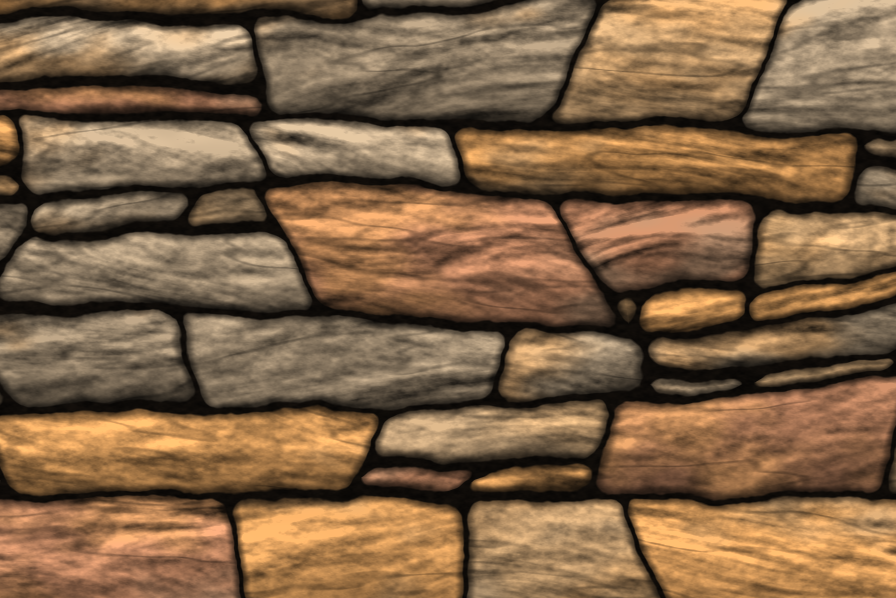
Write a Shadertoy shader that draws this texture.

```glsl
// Dry-stacked wall of rough, layered brown and grey stones with dark joints.

const float COURSES = 6.0;
const float GAP = 0.003;
const float CORNER = 0.028;
const vec3 JOINT = vec3(0.065, 0.050, 0.036);
const vec3 GREY = vec3(0.55, 0.48, 0.39);
const vec3 TAN = vec3(0.65, 0.52, 0.37);
const vec3 OCHRE = vec3(0.68, 0.49, 0.29);
const vec3 RUST = vec3(0.59, 0.41, 0.30);
const vec3 UMBER = vec3(0.46, 0.39, 0.30);

struct Stone { float depth; vec2 id; vec2 local; };

float hash(vec2 p) {
    return fract(sin(dot(p, vec2(127.1, 311.7))) * 43758.5453);
}

float noise(vec2 p) {
    vec2 i = floor(p), f = fract(p);
    f = f * f * (3.0 - 2.0 * f);
    return mix(mix(hash(i), hash(i + vec2(1, 0)), f.x),
               mix(hash(i + vec2(0, 1)), hash(i + vec2(1, 1)), f.x), f.y);
}

float fbm(vec2 p, int octaves) {
    float sum = 0.0, amp = 0.5, total = 0.0;
    for (int i = 0; i < octaves; i++) {
        sum += amp * noise(p);
        total += amp;
        p = mat2(1.96, 0.28, -0.28, 1.96) * p + 7.3;
        amp *= 0.55;
    }
    return sum / total;
}

// Height of the bed joint below course i.
float courseLine(float i, float x) {
    float jitter = 0.42 * (hash(vec2(i, 3.0)) - 0.5);
    float wave = 0.5 * (noise(vec2(x * 1.8, i * 7.0)) - 0.5);
    return (i + jitter + wave) / COURSES;
}

// Leaning upright joint j of a course.
float jointLine(float j, float row, float width, float y) {
    vec2 key = vec2(j, row * 5.0 + 1.0);
    float lean = 1.1 * (hash(key + 0.4) - 0.5);
    return (j + 0.55 * (hash(key) - 0.5)) * width + lean * y;
}

Stone findStone(vec2 p) {
    float row = -2.0;
    for (float i = -1.0; i <= COURSES + 1.0; i++) row += step(courseLine(i, p.x), p.y);
    float low = courseLine(row, p.x), high = courseLine(row + 1.0, p.x);

    float width = mix(0.36, 0.62, hash(vec2(row, 9.0)));
    float y = p.y - (row + 0.5) / COURSES;
    float base = floor(p.x / width), col = base - 2.0;
    for (float k = -1.0; k <= 2.0; k++) col += step(jointLine(base + k, row, width, y), p.x);
    float left = jointLine(col, row, width, y), right = jointLine(col + 1.0, row, width, y);
    vec2 id = vec2(col, row);

    // Some cells hold a thick stone and a thin one, which may be broken in two.
    if (hash(id + 0.3) > 0.5) {
        float share = hash(id + 0.6) > 0.5 ? 0.67 : 0.33;
        float tilt = 0.24 * (hash(id + 0.8) - 0.5);
        float u = (p.x - left) / (right - left);
        float split = mix(low, high, share + tilt * (u - 0.5));
        bool upper = p.y > split;
        if (upper) low = split; else high = split;
        id += upper ? 0.37 : 0.13;
        if (upper == (share > 0.5) && hash(id + 0.5) > 0.45) {
            float cut = mix(left, right, mix(0.35, 0.65, hash(id + 0.7))) + 0.4 * y;
            if (p.x > cut) { left = cut; id.x += 0.21; } else right = cut;
        }
    }

    // Wedge-shaped gaps come from tapering each stone.
    float u = clamp((p.x - left) / (right - left), 0.0, 1.0);
    float along = hash(id + 0.15) > 0.5 ? u : 1.0 - u;
    high -= 0.013 * hash(id + 0.25) * along;
    low += 0.010 * hash(id + 0.35) * (1.0 - along);
    vec2 inset = min(p - vec2(left, low), vec2(right, high) - p);
    float depth = CORNER - length(max(CORNER - inset, 0.0));
    float v = clamp((p.y - low) / max(high - low, 0.01), 0.0, 1.0);
    return Stone(depth - GAP, id, vec2(u, v));
}

// Broken layers, stretched along the bedding of the stone.
float relief(vec2 q) {
    q += 1.3 * vec2(noise(q * 0.6), noise(q * 0.6 + 31.0));
    float ledges = 1.0 - abs(2.0 * fbm(q * vec2(0.7, 1.0) + 11.0, 4) - 1.0);
    return 0.65 * fbm(q, 5) + 0.35 * ledges;
}

vec3 stoneColor(vec2 id) {
    float pick = hash(id + 0.45);
    vec3 c = pick < 0.32 ? GREY : pick < 0.54 ? TAN : pick < 0.74 ? OCHRE : pick < 0.88 ? RUST : UMBER;
    return c * mix(0.86, 1.12, hash(id + 0.55));
}

void mainImage(out vec4 fragColor, in vec2 fragCoord) {
    vec2 p = fragCoord / iResolution.y;
    vec2 rough = vec2(fbm(p * 9.0, 5), fbm(p * 9.0 + 40.0, 5)) - 0.5;
    Stone s = findStone(p + 0.035 * rough);

    // Bedding coordinates and light from above.
    float tilt = 0.45 * (hash(s.id + 0.65) - 0.5);
    vec2 q = vec2(p.x + tilt * p.y, p.y - tilt * p.x) * vec2(5.5, 17.0) + s.id * 17.0;
    float slope = relief(q) - relief(q + vec2(-0.08, 0.22));
    float grain = fbm(p * vec2(75.0, 130.0), 3) - 0.5;
    float patches = fbm(q * vec2(0.55, 0.35) + 5.0, 4);
    float crack = smoothstep(0.0, 0.035, abs(fbm(q * vec2(0.4, 0.7) + 23.0, 4) - 0.5));

    // Mineral stains over the base colour.
    vec3 color = stoneColor(s.id);
    color = mix(color, OCHRE, 0.55 * smoothstep(0.52, 0.72, patches));
    color = mix(color, GREY * 0.85, 0.5 * smoothstep(0.48, 0.28, patches));

    float shade = mix(0.72, 1.14, smoothstep(0.0, 0.65, s.local.y));
    shade *= 1.0 + 2.6 * slope + 0.45 * grain;
    shade *= 0.72 + 0.6 * fbm(q * vec2(0.3, 0.25) + 50.0, 3);
    shade *= mix(0.76, 1.0, crack);
    shade *= mix(0.42, 1.0, smoothstep(0.0, 0.017, s.depth));
    color *= clamp(shade, 0.12, 1.55);

    float body = smoothstep(-0.001, 0.003, s.depth);
    fragColor = vec4(mix(JOINT * (0.8 + grain), color, body), 1.0);
}
```
